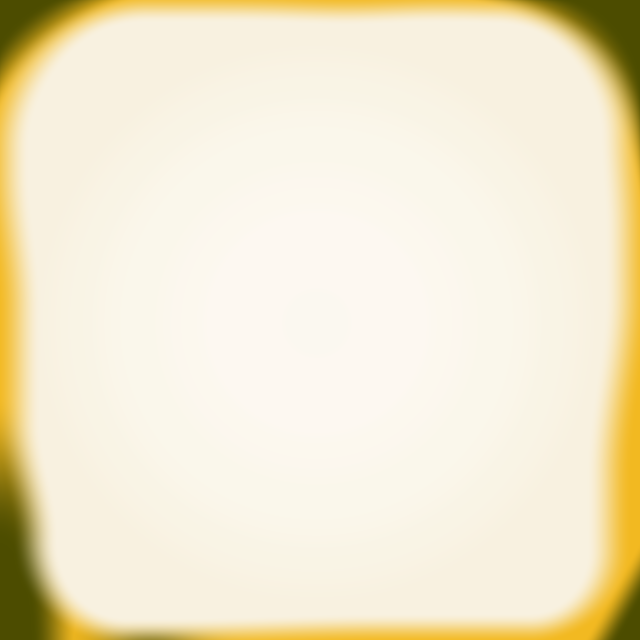
Reproduce this background procedurally as a WebGL 2 fragment shader.

```glsl
#version 300 es
precision highp float;
// A glowing cream sheet with soft, uneven rounded edges over a gold ground.
// The sheet is a rounded-box distance whose insets vary along each side;
// blurred superellipses darken the corners, and faint rings tint the middle.

uniform vec2 u_resolution;
out vec4 fragColor;

const vec3 GOLD = vec3(0.95, 0.725, 0.13);
const vec3 OLIVE = vec3(0.30, 0.30, 0.0);
const vec3 CREAM_CORE = vec3(0.985, 0.971, 0.940);
const vec3 CREAM_INNER = vec3(0.992, 0.973, 0.945);
const vec3 CREAM_MIDDLE = vec3(0.981, 0.967, 0.920);
const vec3 CREAM_OUTER = vec3(0.973, 0.945, 0.878);

const vec2 GLOW_CENTER = vec2(0.495, 0.495);
const float SOFT_SIDES = 0.036;   // blur of the left and right edges
const float SOFT_ENDS = 0.024;    // blur of the top and bottom edges
// Corner radii: bottom left, bottom right, top left, top right
const vec4 RADII = vec4(0.145, 0.125, 0.22, 0.195);

// Reach of each dark corner (width, height) and its roundness exponent
const vec3 SHADE_BL = vec3(0.090, 0.275, 2.0);
const vec3 SHADE_BR = vec3(0.062, 0.110, 1.0);
const vec3 SHADE_TL = vec3(0.150, 0.125, 0.8);
const vec3 SHADE_TR = vec3(0.200, 0.235, 0.65);

float bump(float x, float center, float width) {
  float t = (x - center) / width;
  return exp(-t * t);
}

// Signed distance to the sheet, negative inside
float sheetDistance(vec2 p) {
  float fall = 1.0 - p.y;
  float left = 0.011 + 0.018 * smoothstep(0.27, 0.48, fall)
             + 0.027 * smoothstep(0.66, 0.84, fall);
  float right = 0.027 - 0.007 * smoothstep(0.2, 0.36, fall)
              + 0.028 * smoothstep(0.46, 0.74, fall);
  float top = 0.012 + 0.004 * bump(p.x, 0.54, 0.1)
            + 0.005 * smoothstep(0.65, 0.9, p.x);
  float bottom = 0.011 + 0.007 * smoothstep(0.25, 0.6, p.x);

  vec2 low = vec2(left, bottom);
  vec2 high = 1.0 - vec2(right, top);
  vec2 q = p - 0.5 * (low + high);
  vec2 pair = q.y < 0.0 ? RADII.xy : RADII.zw;
  float radius = q.x < 0.0 ? pair.x : pair.y;
  vec2 e = abs(q) - 0.5 * (high - low) + radius;
  return length(max(e, 0.0)) + min(max(e.x, e.y), 0.0) - radius;
}

// Blurred superellipse around a corner; p is measured inward from it
float cornerShade(vec2 p, vec3 shape) {
  vec2 s = pow(max(p / shape.xy, 1e-4), vec2(shape.z));
  float reach = pow(s.x + s.y, 1.0 / shape.z);
  return 1.0 - smoothstep(0.55, 1.4, reach);
}

// Pale radial glow with gently stepped rings
vec3 sheetColor(vec2 p) {
  vec2 q = p - GLOW_CENTER;
  float r = length(q);
  vec3 color = mix(CREAM_CORE, CREAM_INNER, smoothstep(0.045, 0.06, r));
  float middle = 0.4 * smoothstep(0.165, 0.19, r) + 0.6 * smoothstep(0.21, 0.27, r);
  float outer = 0.5 * smoothstep(0.30, 0.375, r) + 0.5 * smoothstep(0.37, 0.45, r);
  color = mix(color, CREAM_MIDDLE, middle);
  return mix(color, CREAM_OUTER, outer);
}

void main() {
  vec2 p = gl_FragCoord.xy / u_resolution;
  vec2 inward = 1.0 - p;

  // Dark corners, plus a thin shadow along the lower edge
  float shade = cornerShade(p, SHADE_BL);
  shade = max(shade, cornerShade(vec2(inward.x, p.y), SHADE_BR));
  shade = max(shade, cornerShade(vec2(p.x, inward.y), SHADE_TL));
  shade = max(shade, cornerShade(inward, SHADE_TR));
  shade = max(shade, 0.65 * bump(p.x, 0.235, 0.075) * bump(p.y, 0.0, 0.025));
  vec3 color = mix(GOLD, OLIVE, shade);

  // Sheet with a wider blur towards its left and right
  vec2 a = abs(p - 0.5);
  float soft = mix(SOFT_ENDS, SOFT_SIDES, smoothstep(-0.15, 0.1, a.x - a.y));
  float cover = smoothstep(-soft, soft, -sheetDistance(p));
  color = mix(color, sheetColor(p), cover);

  fragColor = vec4(color, 1.0);
}
```
